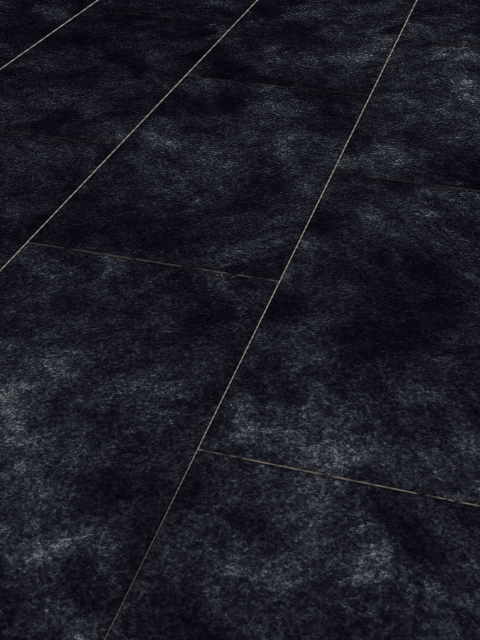
Give the GLSL for this texture, as a Shadertoy shader.

```glsl
const vec2 ALONG_VANISH = vec2(0.914, 1.538);   // where the long joints meet
const float ACROSS_VANISH_X = -5.859;           // where the cross joints meet, same horizon
const float COLUMN_STEP = 0.463;
const float ROW_STEP = 2.93;
const float TILE_RATIO = 1.86;

const vec3 LONG_JOINT = vec3(0.66, 0.65, 0.58);
const vec3 CROSS_JOINT = vec3(0.44, 0.40, 0.35);

// Soft pools of light and shade: centre, radius, strength
const vec4 POOLS[8] = vec4[8](
    vec4(0.70, 0.85, 0.12, 0.50), vec4(0.10, 0.40, 0.22, 0.32),
    vec4(0.42, 0.08, 0.28, 0.30), vec4(0.40, 0.73, 0.17, 0.32),
    vec4(0.72, 0.52, 0.17, -0.55), vec4(0.04, 0.96, 0.15, -0.50),
    vec4(0.36, 0.92, 0.13, -0.32), vec4(0.36, 0.47, 0.16, -0.25));

vec2 hash2(vec2 p) {
    vec3 q = fract(p.xyx * vec3(0.1031, 0.1030, 0.0973));
    q += dot(q, q.yzx + 33.33);
    return fract((q.xx + q.yz) * q.zy);
}

// Cellular noise whose cell values blend smoothly, 0 to 1
float cellNoise(vec2 p) {
    vec2 base = floor(p), f = p - base;
    float total = 0.0, weights = 0.0;
    for (int j = -1; j <= 1; j++)
    for (int i = -1; i <= 1; i++) {
        vec2 cell = vec2(i, j);
        vec2 seed = hash2(base + cell);
        vec2 offset = cell + 0.2 + 0.6 * seed - f;
        float weight = exp(-5.0 * dot(offset, offset));
        total += weight * hash2(base + cell + 71.0).x;
        weights += weight;
    }
    return total / weights;
}

float layeredNoise(vec2 p, int layers, float gain) {
    float total = 0.0, sum = 0.0, amplitude = 1.0;
    for (int i = 0; i < layers; i++) {
        total += amplitude * cellNoise(p);
        sum += amplitude;
        amplitude *= gain;
        p = mat2(1.6, 1.2, -1.2, 1.6) * p + 17.3;
    }
    return total / sum;
}

vec2 sineWarp(vec2 p, float amount) {
    return p + amount * (sin(p.yx * 3.1 + 1.3) + 0.5 * sin(p.yx * 7.3 + p * 2.0)
                       + 0.25 * sin(p.yx * 19.0 - p * 8.0));
}

// Thin bright ridges along the middle level of a stretched noise
float ridges(vec2 p, float angle, vec2 scale, float sharpness) {
    float c = cos(angle), s = sin(angle);
    float n = layeredNoise(mat2(c, s, -s, c) * p * scale, 3, 0.5);
    return pow(1.0 - abs(2.0 * n - 1.0), sharpness);
}

// Canvas distance to the nearest whole value of a perspective coordinate
float jointDistance(float value, float spacing, float slope, float depth) {
    return abs(fract(value + 0.5) - 0.5) * spacing * depth / sqrt(1.0 + slope * slope);
}

float strokeMask(float dist, float halfWidth, float blur) {
    return 1.0 - smoothstep(halfWidth - blur, halfWidth + blur, dist);
}

float lightPools(vec2 p) {
    float light = 0.0;
    for (int i = 0; i < 8; i++) {
        vec2 d = (p - POOLS[i].xy) / POOLS[i].z;
        light += POOLS[i].w * exp(-dot(d, d));
    }
    return light;
}

vec3 slate(vec2 p, float light) {
    vec2 warped = sineWarp(p, 0.08);
    float clouds = layeredNoise(warped * vec2(4.0, 3.4), 5, 0.72);
    float grain = layeredNoise(p * 100.0, 2, 1.1);
    float patches = smoothstep(0.45, 0.65, cellNoise(warped * 4.3 + 9.0));
    float clefts = ridges(warped, 0.7, vec2(4.0, 13.0), 22.0);
    float scratches = ridges(warped + 5.0, -0.4, vec2(7.0, 24.0), 26.0);
    float level = 2.9 * (clouds - 0.5) + 1.7 * (grain - 0.5) + light
                + patches * (0.45 * clefts + 0.4 * scratches) - 0.1;
    float tone = clamp(0.092 * exp(level), 0.025, 0.4);
    return vec3(tone, tone * 1.06 - 0.003, tone + 0.035);
}

void mainImage(out vec4 fragColor, in vec2 fragCoord) {
    vec2 p = fragCoord / iResolution.y;
    float blur = 0.75 / iResolution.y;

    // Perspective floor in running bond
    float depth = max(ALONG_VANISH.y - p.y, 0.01);
    float alongSlope = (p.x - ALONG_VANISH.x) / depth;
    float acrossSlope = (p.x - ACROSS_VANISH_X) / depth;
    float column = (alongSlope + 0.488) / COLUMN_STEP;
    float row = (acrossSlope - 4.974) / ROW_STEP + 0.5 * mod(floor(column), 2.0);
    vec2 tile = floor(vec2(column, row));
    vec2 tileSeed = hash2(tile + 40.0);

    vec2 stone = vec2(column, row * TILE_RATIO) + floor(tileSeed * 40.0) * 3.0;
    vec3 color = slate(stone, lightPools(p) + 0.15 * (tileSeed.x - 0.5));

    // Joints: a faint dark edge, then worn cross lines and twisted long lines
    float longGap = jointDistance(column, COLUMN_STEP, alongSlope, depth);
    float crossGap = jointDistance(row, ROW_STEP, acrossSlope, depth);
    color *= 1.0 - 0.25 * strokeMask(min(longGap, crossGap), 0.003, 0.003);

    float wear = layeredNoise(p * 60.0, 2, 0.6);
    float crossStrength = mix(0.12, 0.95, smoothstep(0.72, 1.25, depth));
    crossStrength *= smoothstep(0.1, 0.65, wear);
    color = mix(color, CROSS_JOINT, crossStrength * strokeMask(crossGap, 0.0014, blur));

    float twist = 0.86 + 0.14 * sin(p.y * 800.0);
    float longStrength = mix(0.4, 0.95, smoothstep(0.1, 0.42, p.y)) * mix(0.8, 1.0, wear);
    color = mix(color, LONG_JOINT * twist, longStrength * strokeMask(longGap, 0.0012, blur));

    fragColor = vec4(color, 1.0);
}
```
